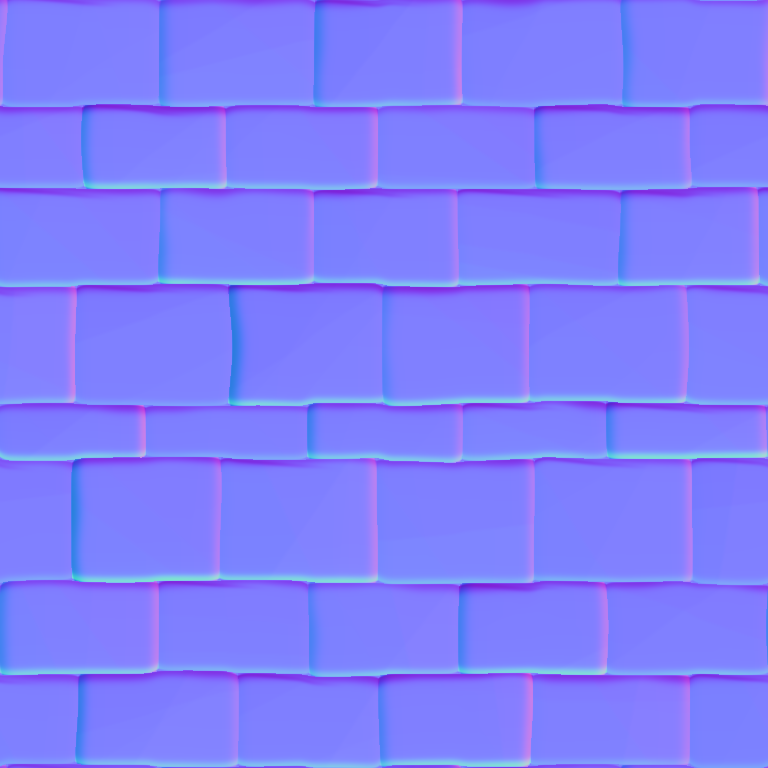
A Shadertoy shader for this texture map:

```glsl
// Tangent-space normal map of a tiling stone block wall: eight courses of
// uneven height, five blocks each, every other course shifted half a block.
// Slopes from rounded rims, chipped tops and faint facets are summed per block.

const int   ROWS = 8;
const float COLUMNS = 5.0;
// Course boundaries measured from the top
const float COURSE[9] = float[9](0.0, 0.141, 0.249, 0.374, 0.528, 0.601, 0.761, 0.880, 1.0);
const float TOP_SHIFT = 0.002;
const float JOINT_JITTER = 0.022;   // sideways scatter of vertical joints
const float WOBBLE = 0.007;         // bowing of joints
const float WOBBLE_FREQ = 11.0;
const float LEDGE = 0.007;          // small steps in the horizontal joints
const float RIM_WIDTH = 0.0075;     // reach of the rounded rim
const float SOFT_WIDTH = 0.015;     // reach of the shallow shoulder
const float SOFT_GAIN = 0.09;
const float CORNER = 0.0035;        // how far corners are worn back
const float WEAR_FREQ = 18.0;
const float CHIP_DEPTH = 0.016;
const float FACET_SLOPE = 0.038;
const float TILT = 0.012;

float hash(vec2 p) {
    vec3 q = fract(p.xyx * 0.1031);
    q += dot(q, q.yzx + 33.33);
    return fract((q.x + q.y) * q.z);
}

// Value noise that repeats after period cells
float noise(vec2 p, float period) {
    vec2 i = floor(p), f = fract(p);
    f = f * f * (3.0 - 2.0 * f);
    vec2 a = mod(i, period), b = mod(i + 1.0, period);
    return mix(mix(hash(a), hash(vec2(b.x, a.y)), f.x),
               mix(hash(vec2(a.x, b.y)), hash(b), f.x), f.y);
}

// Random value per block, wrapping around the tile
float blockHash(float column, float row, float seed) {
    return hash(vec2(mod(column, COLUMNS) + 7.0 * seed + 3.0, row * 5.0 + 11.0 + seed));
}

// How far a block stands out from the wall
float raise(float column, float row) {
    return blockHash(column, row, 2.0);
}

// Strength of a side rim: only the higher of two neighbours shows one
float sideRim(float step) {
    return 0.04 + 0.22 * smoothstep(-0.06, 0.06, step) + 0.55 * max(step, 0.0);
}

// Position of the joint on the left of a block
float joint(float column, float row) {
    float shift = 0.5 * mod(row, 2.0);
    return (column + shift) / COLUMNS + JOINT_JITTER * (blockHash(column, row, 1.0) - 0.5);
}

// Steepness at distance d inside an edge, fading out in the groove
float rim(float d, float width, float groove) {
    float inside = max(d, 0.0), t = inside / width;
    return smoothstep(-groove, groove, d) * (exp(-t * t) + SOFT_GAIN * exp(-inside / SOFT_WIDTH));
}

// Gentle planar cuts across the face of one block
vec2 facets(vec2 local, float column, float row) {
    vec2 slope = vec2(0.0);
    for (int i = 0; i < 3; i++) {
        float seed = 10.0 + 3.0 * float(i);
        float angle = 6.2832 * blockHash(column, row, seed);
        vec2 dir = vec2(cos(angle), sin(angle));
        float cut = smoothstep(0.0, 0.006, dot(local, dir) - 0.06 * blockHash(column, row, seed + 1.0));
        slope += dir * cut * FACET_SLOPE * blockHash(column, row, seed + 2.0);
    }
    return slope;
}

void mainImage(out vec4 fragColor, in vec2 fragCoord) {
    vec2 uv = fragCoord / iResolution.xy;
    float groove = 0.0011 + 0.4 / iResolution.y;

    // Bowed and stepped coordinates, y running downwards
    vec2 p = vec2(uv.x, 1.0 - uv.y + TOP_SHIFT);
    vec2 w = p * WOBBLE_FREQ, cell = p * 10.0 + vec2(0.5, 0.0);
    cell.x = floor(cell.x) + smoothstep(0.3, 0.7, fract(cell.x));
    p += WOBBLE * (vec2(noise(w, WOBBLE_FREQ), 0.5 * noise(w.yx + 5.3, WOBBLE_FREQ)) - vec2(0.5, 0.25));
    p.y = fract(p.y + LEDGE * (noise(cell, 10.0) - 0.5));

    // Find the course and the block
    int course = 0;
    for (int i = 1; i < ROWS; i++) if (p.y >= COURSE[i]) course = i;
    float row = float(course);
    float column = floor(p.x * COLUMNS - 0.5 * mod(row, 2.0));
    if (p.x < joint(column, row)) column -= 1.0;
    else if (p.x >= joint(column + 1.0, row)) column += 1.0;

    // Distances to the four sides, with corners worn back
    vec2 low = vec2(joint(column, row), COURSE[course]);
    vec2 high = vec2(joint(column + 1.0, row), COURSE[course + 1]);
    vec2 a = p - low, b = high - p;
    vec2 worn = CORNER * exp(-min(a, b).yx / 0.006);
    float along = a.x / (high.x - low.x);
    a -= worn;
    b -= worn;

    // Uneven wear along the edges, then the strength of each side
    float raised = raise(column, row);
    float wearX = noise(vec2(p.x * WEAR_FREQ, row * 2.0 + 0.5), WEAR_FREQ);
    float wearY = noise(vec2(mod(column, COLUMNS) * 3.0 + 0.5, p.y * WEAR_FREQ), WEAR_FREQ);
    float left = sideRim(raised - raise(column - 1.0, row)) * (0.75 + 0.5 * wearY);
    float right = sideRim(raised - raise(column + 1.0, row)) * (1.25 - 0.5 * wearY);
    float top = (0.3 + 0.3 * blockHash(column, row, 3.0) + 0.3 * raised * raised) * (0.5 + 0.85 * wearX);
    float bottom = (0.25 + 0.85 * raised * raised) * (1.3 - 0.6 * wearX);
    float topWidth = RIM_WIDTH * (0.65 + 0.7 * wearX);
    float sideWidth = RIM_WIDTH * (1.0 + 0.5 * wearY);

    vec2 slope = vec2(right * rim(b.x, sideWidth, groove) - left * rim(a.x, sideWidth * 1.15, groove),
                      bottom * rim(b.y, RIM_WIDTH * 0.9, groove) - top * rim(a.y, topWidth, groove));

    // Slanting chip under the top edge of some blocks
    float chip = (a.y - CHIP_DEPTH * along) / 0.003;
    slope.y -= 0.3 * step(0.6, blockHash(column, row, 6.0)) * exp(-chip * chip) * (1.0 - smoothstep(0.3, 0.8, along));

    slope += facets(p - 0.5 * (low + high), column, row);
    slope += TILT * (vec2(blockHash(column, row, 4.0), blockHash(column, row, 5.0)) - 0.5);
    fragColor = vec4(0.5 + 0.5 * normalize(vec3(slope, 1.0)), 1.0);
}
```
